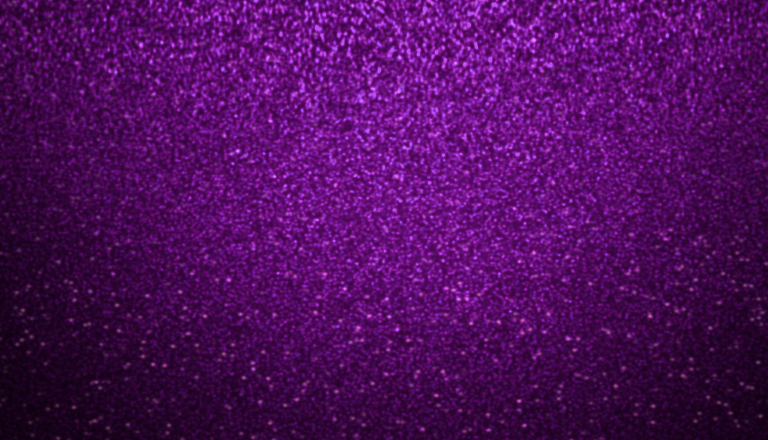
A Shadertoy shader for this texture:

```glsl
const float GLOW_CENTER = 0.54;              // fraction of the width
const vec2 GLOW_WIDTH = vec2(0.49, 0.70);    // lower and upper falloff
const vec2 GLOW_LEVEL = vec2(0.19, 0.46);    // bottom and top brightness
const vec2 COARSE_DENSITY = vec2(122.0, 88.0);
const vec2 FINE_DENSITY = vec2(125.0, 140.0);
const vec2 SPARK_DENSITY = vec2(76.0, 92.0);
const float GRAIN_RADIUS = 0.5;              // in cells
const float SPARK_RADIUS = 0.38;
const float GRAIN_MEAN = 0.39;
const float SPARK_RARITY = 0.89;
const vec3 PINK_SPARK = vec3(0.72, 0.42, 0.58);
const vec3 LILAC_SPARK = vec3(0.46, 0.34, 0.44);
const vec3 BLUE_FLECK = vec3(-0.06, 0.02, 0.09);

vec3 hash3(vec2 p) {
    vec3 q = fract(p.xyx * vec3(0.1031, 0.1030, 0.0973));
    q += dot(q, q.yxz + 33.33);
    return fract((q.xxy + q.yzz) * q.zyx);
}

// Sums soft flakes, one per jittered cell; x is light, y is bluish light.
vec2 flakes(vec2 p, float radius, float rarity) {
    vec2 cell = floor(p);
    vec2 total = vec2(0.0);
    for (int j = -1; j <= 1; j++) {
        for (int i = -1; i <= 1; i++) {
            vec2 id = cell + vec2(i, j);
            vec3 rnd = hash3(id + 17.0);
            vec2 d = (p - id - rnd.xy) / radius;
            float shine = max(rnd.z - rarity, 0.0) / (1.0 - rarity);
            float flake = shine * exp(-dot(d, d));
            float blue = step(0.72, hash3(id + 71.0).x);
            total += flake * vec2(1.0, blue);
        }
    }
    return total;
}

// Overhead glow that narrows and dims toward the bottom.
float glow(vec2 uv) {
    float width = mix(GLOW_WIDTH.x, GLOW_WIDTH.y, smoothstep(0.4, 1.0, uv.y));
    float side = (uv.x - GLOW_CENTER) / width;
    float level = mix(GLOW_LEVEL.x, GLOW_LEVEL.y, smoothstep(-0.08, 0.56, uv.y));
    return level * exp(-side * side);
}

// Violet ramp whose green and extra blue rise only in the highlights.
vec3 violet(float level) {
    float l2 = level * level;
    return vec3(level, 0.08 * level + 0.8 * l2 * l2, level * (1.11 + 0.2 * l2));
}

void mainImage(out vec4 fragColor, in vec2 fragCoord) {
    vec2 uv = fragCoord / iResolution.xy;
    vec2 p = fragCoord / iResolution.y;
    float light = glow(uv);
    float upper = smoothstep(0.5, 1.0, uv.y);
    float lower = 1.0 - smoothstep(0.2, 0.65, uv.y);

    // Broad layered waves break up the even grain.
    float mottling = sin(p.x * 23.0 + 2.0 * sin(p.y * 17.0))
                   * sin(p.y * 29.0 + 2.0 * sin(p.x * 13.0));

    // Tall coarse flakes dominate above, fine grain below.
    vec2 coarse = flakes(p * COARSE_DENSITY, GRAIN_RADIUS, 0.0);
    vec2 fine = flakes(p * FINE_DENSITY + 40.0, GRAIN_RADIUS, 0.0);
    vec2 grain = mix(fine, coarse, 0.25 + 0.5 * upper) / GRAIN_MEAN;
    float contrast = mix(0.38, 0.54, upper);
    float level = light * (1.0 + contrast * (grain.x - 1.0) + 0.04 * mottling);
    vec3 color = violet(clamp(level, 0.0, 0.75));
    color += BLUE_FLECK * grain.y * light;

    // Scattered bright points, pink below and lilac above.
    vec2 spark = flakes(p * SPARK_DENSITY + 90.0, SPARK_RADIUS, SPARK_RARITY);
    float sparkGain = sqrt(light) * (0.9 + 0.75 * lower + 0.35 * upper);
    vec3 sparkTint = mix(LILAC_SPARK, PINK_SPARK, lower);
    color += sparkTint * spark.x * sparkGain;
    color += BLUE_FLECK * spark.y * sparkGain;

    fragColor = vec4(clamp(color, 0.0, 1.0), 1.0);
}
```
